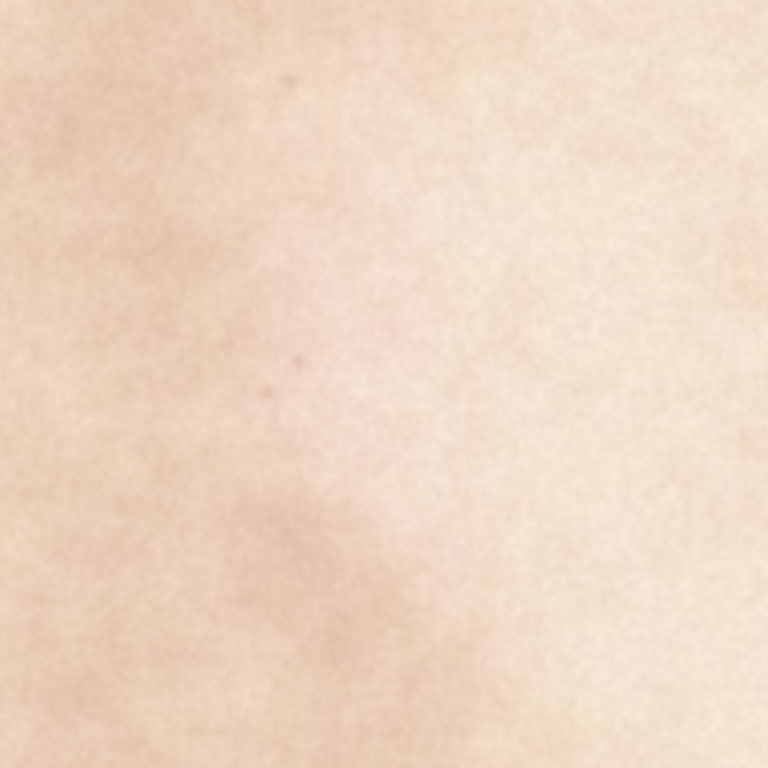
This texture is drawn by a Shadertoy shader. Its source:

```glsl
// Warm mottled parchment: soft tan clouds fading into a pale cream side, with fine grain.

const vec3 TAN   = vec3(0.893, 0.768, 0.672);
const vec3 SAND  = vec3(0.938, 0.838, 0.752);
const vec3 CREAM = vec3(0.957, 0.895, 0.828);
const vec3 BLUSH_TINT = vec3(0.004, -0.006, 0.018);
const vec3 SPOT_TINT  = vec3(0.075, 0.105, 0.115);

const float CLOUD_SCALE = 3.2;
const float CLOUD_AMOUNT = 0.55;
const float MOTTLE_SCALE = 17.0;
const float MOTTLE_AMOUNT = 0.24;
const float GRAIN_SCALE = 52.0;
const float GRAIN_AMOUNT = 0.042;
const float TINT_AMOUNT = 0.025;
const int SPOT_COUNT = 6;

vec2 hash2(vec2 p) {
    vec3 q = fract(p.xyx * vec3(0.1031, 0.1030, 0.0973));
    q += dot(q, q.yzx + 33.33);
    return fract((q.xx + q.yz) * q.zy);
}

vec2 gradientAt(vec2 cell) {
    float angle = 6.2832 * hash2(cell).x;
    return vec2(cos(angle), sin(angle));
}

// Gradient noise, roughly -0.7 to 0.7
float gradientNoise(vec2 p) {
    vec2 i = floor(p);
    vec2 f = p - i;
    vec2 u = f * f * f * (f * (f * 6.0 - 15.0) + 10.0);
    vec2 e = vec2(1.0, 0.0);
    float a = dot(gradientAt(i), f);
    float b = dot(gradientAt(i + e.xy), f - e.xy);
    float c = dot(gradientAt(i + e.yx), f - e.yx);
    float d = dot(gradientAt(i + e.xx), f - e.xx);
    return mix(mix(a, b, u.x), mix(c, d, u.x), u.y);
}

float fbm(vec2 p) {
    float sum = 0.0;
    float weight = 0.6;
    for (int k = 0; k < 4; k++) {
        sum += weight * gradientNoise(p);
        p = mat2(1.6, 1.2, -1.2, 1.6) * p + 17.3;
        weight *= 0.5;
    }
    return sum;
}

// Broad layout: a pale right side and a tan band bending to the lower middle
float broadTone(vec2 uv) {
    vec2 warp = vec2(fbm(uv * 2.5 + 40.0), fbm(uv * 2.5 + 71.0));
    vec2 p = uv + 0.16 * warp;
    float low = 1.0 - smoothstep(0.05, 0.5, p.y);
    float high = smoothstep(0.8, 1.05, p.y);
    float paleEdge = 0.41 + 0.28 * low + 0.30 * high;
    float pale = smoothstep(-0.22, 0.22, p.x - paleEdge);
    float offset = (p.x - 0.20 - 0.27 * low) / 0.14;
    return 0.35 + 0.55 * pale - 0.17 * exp(-offset * offset);
}

vec3 toneColor(float t) {
    vec3 color = mix(TAN, SAND, clamp(t * 2.0, 0.0, 1.0));
    return mix(color, CREAM, clamp(t * 2.0 - 1.0, 0.0, 1.0));
}

// Faint blurred freckles scattered over the tan side
float spots(vec2 uv) {
    float sum = 0.0;
    for (int k = 0; k < SPOT_COUNT; k++) {
        vec2 seed = hash2(vec2(float(k) + 3.0, 8.0));
        vec2 center = vec2(0.04 + 0.42 * seed.x, seed.y);
        float radius = mix(0.009, 0.017, hash2(seed * 91.0).x);
        vec2 d = (uv - center) / radius;
        sum += mix(0.3, 0.7, seed.x) * exp(-dot(d, d));
    }
    return sum;
}

void mainImage(out vec4 fragColor, in vec2 fragCoord) {
    vec2 uv = fragCoord / iResolution.xy;

    // Clouds and mottling
    float tone = broadTone(uv);
    tone += CLOUD_AMOUNT * fbm(uv * CLOUD_SCALE + 5.0);
    tone += MOTTLE_AMOUNT * gradientNoise(uv * MOTTLE_SCALE + 23.0);
    vec3 color = toneColor(tone);

    // Pink veil in the middle, with patchy warm and cool tints
    vec2 veil = (uv - vec2(0.46, 0.5)) / vec2(0.16, 0.33);
    color += BLUSH_TINT * exp(-dot(veil, veil));
    float tint = fbm(uv * 9.0 + 61.0);
    color += TINT_AMOUNT * tint * vec3(0.2, -0.3, 1.0);

    // Soft paper grain, a little stronger in blue
    vec2 grainUv = uv * GRAIN_SCALE;
    float grain = 0.65 * gradientNoise(grainUv)
                + 0.55 * gradientNoise(grainUv * 1.9 + 31.0);
    color += GRAIN_AMOUNT * grain * vec3(0.85, 1.0, 1.1);

    color -= SPOT_TINT * spots(uv);
    fragColor = vec4(clamp(color, 0.0, 1.0), 1.0);
}
```
